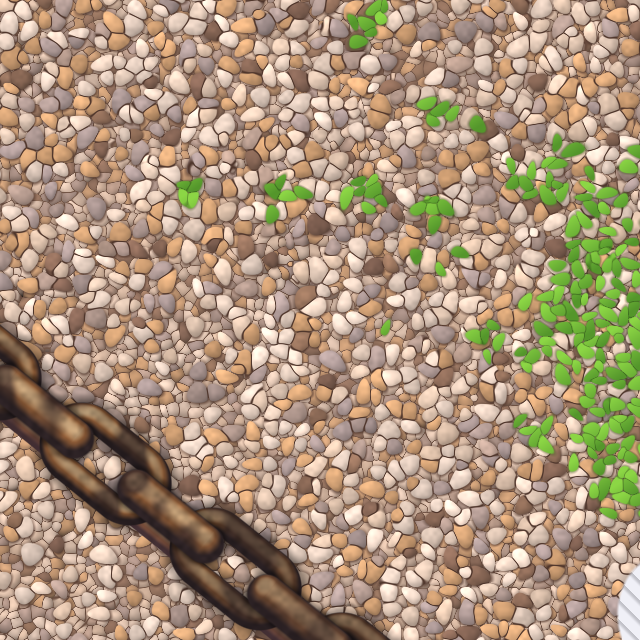
A Shadertoy shader for this texture:

```glsl
// Pebble ground with weeds along the right side and a rusty chain at lower left.
// Stones and leaves are scattered, rotated ellipses in jittered cells; the chain
// repeats one flat link and one upright link along a slanted axis.

const float FINE_CELLS = 60., COARSE_CELLS = 35., LEAF_CELLS = 44., CLUMP_CELLS = 8.;
const int FINE = 0, COARSE = 1, LEAF = 2;
const vec3 PALE = vec3(.95, .86, .80), TAN = vec3(.86, .66, .48);
const vec3 MAUVE = vec3(.69, .61, .60), BROWN = vec3(.53, .40, .34);
const vec3 GAP = vec3(.31, .21, .17), SAND = vec3(.68, .54, .45);
const vec3 LEAF_DARK = vec3(.33, .59, .17), LEAF_LIGHT = vec3(.55, .84, .27);
const vec3 LEAF_SHADE = vec3(.25, .33, .13), WHITE = vec3(.94, .94, .97);
const vec3 IRON = vec3(.17, .13, .14), RUST = vec3(.56, .36, .21), WORN = vec3(.80, .70, .55);
const vec2 LIGHT = vec2(-.55, .83);
const vec2 CHAIN_ORIGIN = vec2(.165, .275), ALONG = vec2(.778, -.628), ACROSS = vec2(.628, .778);
const float PITCH = .261;

struct Grain { float d, edge; vec2 at; vec4 tint; };

vec4 hash4(vec2 p) {
  vec4 q = fract(p.xyxy * vec4(.1031, .1030, .0973, .1099));
  q += dot(q, q.wzxy + 33.33);
  return fract((q.xxyz + q.yzzw) * q.zywx);
}

float noise(vec2 p) {
  vec2 i = floor(p), f = fract(p);
  f *= f * (3. - 2. * f);
  return mix(mix(hash4(i).x, hash4(i + vec2(1, 0)).x, f.x),
             mix(hash4(i + vec2(0, 1)).x, hash4(i + 1.).x, f.x), f.y);
}

float below(float a, float b, float x) { return 1. - smoothstep(a, b, x); }

float segment(vec2 p, vec2 a, vec2 b) {
  p -= a; b -= a;
  return length(p - b * clamp(dot(p, b) / dot(b, b), 0., 1.));
}

// Chance that a leaf grows at p: a dense bed, its ragged fringe, small clumps
float weeds(vec2 p) {
  float bed = segment(p, vec2(.94, .55), vec2(1.02, .27));
  float fringe = segment(p, vec2(.80, .58), vec2(.98, .62));
  float dense = below(.05, .13, bed + .08 * (noise(p * 13.) - .5));
  float sparse = .8 * below(.05, .24, fringe) * smoothstep(.42, .68, noise(p * 17. + 5.));
  vec4 h = hash4(floor(p * CLUMP_CELLS) + 71.);
  float r = length(fract(p * CLUMP_CELLS) - .3 - .4 * h.xy);
  float chance = .34 * smoothstep(.7, 1.05, p.x * .7 + p.y);
  return max(max(dense, sparse), step(h.z, chance) * below(.12, .34, r));
}

float coverage(int kind, vec2 p) {
  if (kind == FINE) return 1.;
  if (kind == LEAF) return weeds(p);
  float bare = below(.08, .32, length(p - vec2(.02, .14)));
  return mix(.55, 1., smoothstep(.2, .55, noise(p * 7.))) - .45 * bare;
}

// Nearest ellipse: distance (1 at the rim) and margin to the next one
Grain scatter(vec2 uv, float cells, int kind) {
  Grain g = Grain(9., 0., vec2(0), vec4(0));
  float second = 9.;
  vec2 p = uv * cells;
  for (int k = 0; k < 9; k++) {
    vec2 id = floor(p) + vec2(k % 3 - 1, k / 3 - 1), key = id + 19. * float(kind);
    vec4 h = hash4(key), tint = hash4(key + 137.);
    vec2 center = id + .1 + .8 * h.xy;
    if (tint.w > coverage(kind, center / cells)) continue;
    float a = 6.2832 * h.z;
    float stretch = kind == LEAF ? mix(1.15, 1.5, tint.z) : mix(1., 1.36, tint.z);
    vec2 rel = (p - center) / mix(.36, .62, h.w);
    vec2 q = mat2(cos(a), -sin(a), sin(a), cos(a)) * rel * vec2(1. / stretch, stretch);
    float d = length(q) * (1. + .09 * cos(3. * atan(q.y, q.x + 1e-5) + 6. * h.x));
    if (d < g.d) { second = g.d; g = Grain(d, 0., rel, tint); }
    else second = min(second, d);
  }
  g.edge = second - g.d;
  return g;
}

vec3 stone(Grain g, vec2 uv) {
  float t = g.tint.x;
  vec3 c = t < .52 ? PALE : t < .75 ? TAN : t < .93 ? MAUVE : BROWN;
  c = mix(c, TAN, .3 * g.tint.y * g.tint.y) * mix(.88, 1.08, g.tint.z);
  c *= 1.02 + .15 * dot(g.at, LIGHT) - .12 * g.d * g.d;
  return mix(GAP, c * (.94 + .12 * noise(uv * 150.)), smoothstep(0., .26, g.edge));
}

// Shaded round bar; w points from its core, or from a ring's core line
vec4 bar(vec2 w, float ring, float radius, vec2 uv) {
  float s = (length(w) - ring) / radius;
  vec2 n = w / (length(w) + 1e-4) * s;
  vec3 normal = vec3(n.x * ALONG + n.y * ACROSS, sqrt(max(1. - s * s, 0.)));
  float lit = dot(normal, vec3(-.05, .45, .89));
  float wear = smoothstep(.3, .75, noise(uv * 24.)) * (1. - .7 * smoothstep(.2, .55, uv.x));
  vec3 c = mix(IRON, RUST, (.25 + .75 * wear) * smoothstep(.4, .9, lit));
  c = mix(c, WORN, (.25 + .6 * wear) * smoothstep(.78, 1., lit));
  return vec4(c * (.86 + .28 * noise(uv * 110.)), below(.92, 1.06, abs(s)));
}

vec3 drawChain(vec3 col, vec2 uv) {
  vec2 p = uv - CHAIN_ORIGIN;
  p = vec2(dot(p, ALONG), dot(p, ACROSS));
  float u = p.x - PITCH * round(p.x / PITCH), t = p.x - PITCH * (floor(p.x / PITCH) + .5);
  vec2 ringCore = vec2(u - clamp(u, -.048, .048), p.y);
  vec2 topCore = vec2(t - clamp(t, -.068, .068), p.y);
  col *= .65 + .35 * smoothstep(.018, .04, abs(length(ringCore) - .045));
  vec4 low = bar(topCore + vec2(0, .033), 0., .018, uv);
  col = mix(col, low.rgb * .7 + vec3(.14, .09, .10), low.a);
  vec4 ring = bar(ringCore, .045, .021, uv);
  col = mix(col, ring.rgb * .88, ring.a);
  col *= .55 + .45 * smoothstep(.028, .042, length(topCore));
  vec4 top = bar(topCore, 0., .031, uv);
  return mix(col, top.rgb, top.a);
}

void mainImage(out vec4 fragColor, in vec2 fragCoord) {
  vec2 uv = fragCoord / iResolution.xy;
  // Fine gravel on sandy soil
  vec3 col = mix(stone(scatter(uv, FINE_CELLS, FINE), uv), SAND, .18 + .25 * noise(uv * 9.));
  // Larger pebbles with contact shadows
  Grain g = scatter(uv, COARSE_CELLS, COARSE);
  float shade = .5 - .5 * dot(normalize(g.at + 1e-4), LIGHT);
  col = mix(col, GAP, (.2 + .6 * shade) * below(.95, 1.4, g.d));
  col = mix(col, stone(g, uv), below(.92, 1.08, g.d));
  // Leaves over their own shade
  g = scatter(uv, LEAF_CELLS, LEAF);
  col = mix(col, LEAF_SHADE, .5 * below(.9, 1.4, g.d));
  vec3 leaf = mix(LEAF_DARK, LEAF_LIGHT, clamp(g.tint.x + .25 * dot(g.at, LIGHT), 0., 1.));
  col = mix(col, leaf * (.75 + .25 * smoothstep(0., .3, g.edge)), below(.85, 1.08, g.d));
  col = drawChain(col, uv);
  // Pale ribbed object at the lower right corner
  float rim = length((uv - vec2(1.04, .04)) * vec2(1, .8)) - .075;
  vec3 ribs = WHITE - .18 * smoothstep(.6, .9, fract((uv.x + uv.y) * 32.));
  fragColor = vec4(mix(col, ribs, below(-.003, .003, rim)), 1);
}
```
